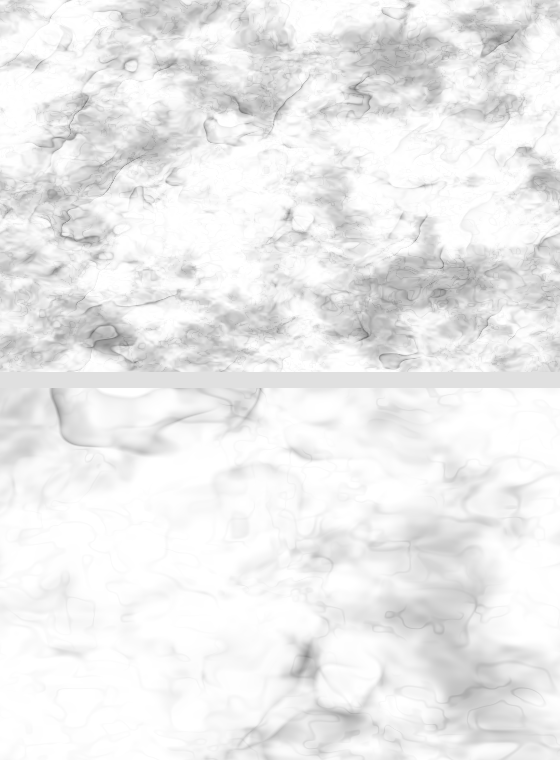
Top, the full canvas; bottom, a detail of the centre.
Reproduce this texture procedurally as a Shadertoy shader.

```glsl
// Pale weathered plaster: soft grey clouds on white, with fine squiggles and creases.
// Wrapping value noise is summed in octaves and bent by a light domain warp;
// thin lines follow its level sets. Every layer repeats a whole number of times.

#define FLAT_CELLS vec2(7.0, 8.0)
#define LEAN_CELLS vec2(5.0, 4.0)
#define CREASE_CELLS vec2(7.0, 9.0)
#define SQUIGGLE_CELLS vec2(38.0, 34.0)
#define WARP_AMOUNT 0.055
#define CLOUD_DEPTH 0.28
#define CLOUD_RANGE vec2(0.40, 0.73)
#define CREASE_DEPTH 0.19
#define CREASE_SHADE 0.07
#define SQUIGGLE_DEPTH 0.085
#define GRAIN_DEPTH 0.05
#define OCTAVE_GAIN 0.71

float hash(vec2 cell) {
    return fract(sin(dot(cell, vec2(127.1, 311.7))) * 43758.5453);
}

// Value noise that wraps after "period" cells
float noise(vec2 p, vec2 period, float seed) {
    vec2 cell = floor(p);
    vec2 f = p - cell;
    f = f * f * f * (f * (f * 6.0 - 15.0) + 10.0);
    vec2 a = mod(cell, period) + seed;
    vec2 b = mod(cell + 1.0, period) + seed;
    return mix(mix(hash(a), hash(vec2(b.x, a.y)), f.x),
               mix(hash(vec2(a.x, b.y)), hash(b), f.x), f.y);
}

// Octave sum, normalised to 0..1
float fbm(vec2 uv, vec2 cells, int octaves, float seed) {
    float sum = 0.0, total = 0.0, weight = 1.0;
    for (int i = 0; i < octaves; i++) {
        vec2 shift = vec2(0.37, 0.71) * float(i);
        sum += weight * noise(uv * cells + shift, cells, seed + 17.3 * float(i));
        total += weight;
        weight *= OCTAVE_GAIN;
        cells *= 2.0;
    }
    return sum / total;
}

// Thin line along the middle level of a noise value
float levelLine(float n, float width) {
    return 1.0 - smoothstep(0.0, width, abs(n - 0.5));
}

// Fold: x is a sharp dark rim, y a shadow fading away on one side
vec2 crease(float n) {
    float d = n - 0.5;
    float rim = smoothstep(-0.025, 0.004, d);
    return rim * vec2(exp(-max(d, 0.0) * 45.0), exp(-max(d, 0.0) * 14.0));
}

// Squiggles of one size, broken into short strokes by a patchy mask
float squiggles(vec2 uv, vec2 cells, float seed) {
    float curl = fbm(uv, cells, 2, seed);
    vec2 maskCells = floor(cells * 0.6);
    float patches = smoothstep(0.30, 0.75, noise(uv * maskCells, maskCells, seed + 5.4));
    return levelLine(curl, 0.09) * patches;
}

void mainImage(out vec4 fragColor, in vec2 fragCoord) {
    vec2 uv = fragCoord / iResolution.xy;

    // Bend the domain so that no noise grid shows
    vec2 bend = vec2(fbm(uv, vec2(7.0, 6.0), 4, 3.1),
                     fbm(uv, vec2(6.0, 7.0), 4, 41.7)) - 0.5;
    vec2 warped = uv + WARP_AMOUNT * bend;
    vec2 leaning = vec2(2.0 * warped.x - warped.y, warped.y);  // whole-number shear

    // Soft clouds: mostly wider than tall, partly leaning steeply to the right
    float cloud = mix(fbm(warped, FLAT_CELLS, 5, 7.9),
                      fbm(leaning, LEAN_CELLS, 5, 71.3), 0.24);
    float tone = 1.0 - CLOUD_DEPTH * smoothstep(CLOUD_RANGE.x, CLOUD_RANGE.y, cloud);
    float grey = smoothstep(0.38, 0.56, cloud);

    // Short creases, flat and leaning
    vec2 flatFold = crease(fbm(warped, CREASE_CELLS, 3, 63.5));
    vec2 leanFold = crease(fbm(leaning, LEAN_CELLS, 3, 88.2));
    float flatMask = smoothstep(0.50, 0.80, noise(uv * 10.0, vec2(10.0), 23.4));
    float leanMask = smoothstep(0.52, 0.82, noise(uv * 8.0, vec2(8.0), 52.6));
    vec2 fold = max(flatFold * flatMask, leanFold * leanMask);
    tone -= (0.25 + 0.75 * grey) * dot(fold, vec2(CREASE_DEPTH, CREASE_SHADE));

    // Fine squiggles in two sizes, fading out in the white patches
    float strokes = squiggles(warped, SQUIGGLE_CELLS, 31.8)
                  + 0.8 * squiggles(warped, SQUIGGLE_CELLS * 2.0, 57.1);
    tone -= SQUIGGLE_DEPTH * strokes * (0.30 + 0.70 * grey);

    // Faint mottled grain
    float grain = noise(warped * vec2(140.0, 110.0), vec2(140.0, 110.0), 5.7) - 0.5;
    tone -= GRAIN_DEPTH * grain * (0.2 + 0.8 * grey);

    fragColor = vec4(vec3(clamp(tone, 0.0, 1.0)), 1.0);
}
```
